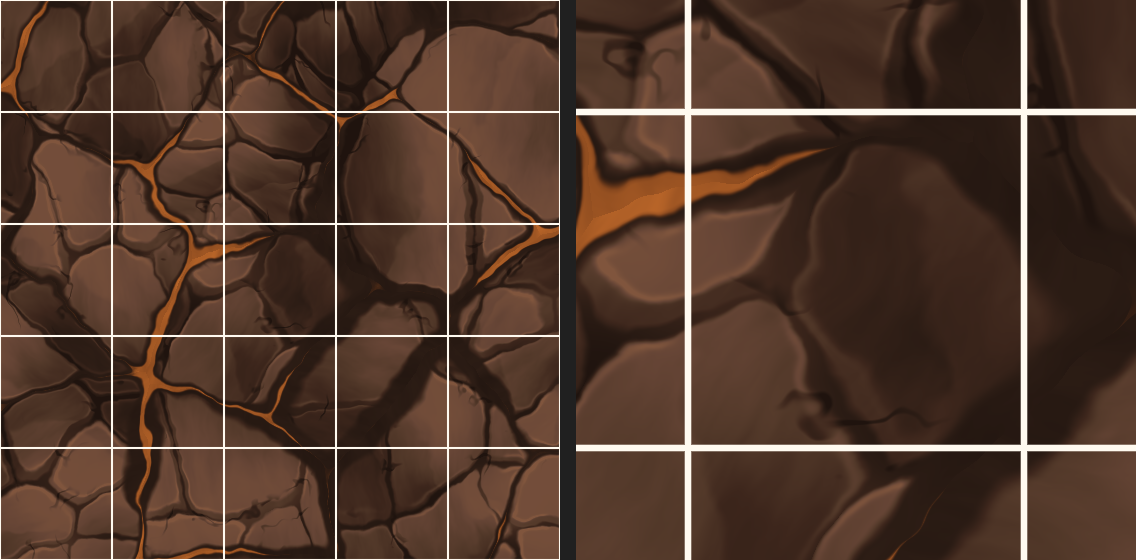
Left: the whole. Right: its middle third, enlarged.
This texture is drawn by a WebGL 1 fragment shader. Its source:

```glsl
precision highp float;
uniform vec2 u_resolution;

const float TILES = 5.0;
const float LINE_HALF_WIDTH = 0.0020;
const float SLAB_SCALE = 3.4;
const vec2 STONE_SCALE = vec2(4.5, 13.0);
const float STONE_STRETCH = 1.45;
const float CORNER_ROUNDING = 0.07;
const float WARP = 0.065;
const float CRACK_WIDTH = 0.0018;
const float BEVEL_WIDTH = 0.0065;
const float LAVA_WIDTH = 0.0072;
const float BROAD_CONTRAST = 1.35;
const float SLAB_CONTRAST = 0.30;
const vec2 LIGHT_DIR = vec2(-0.35, 0.94);

const vec3 PIT = vec3(0.12, 0.075, 0.055);
const vec3 SHADOW = vec3(0.17, 0.11, 0.08);
const vec3 UMBER = vec3(0.24, 0.15, 0.11);
const vec3 BROWN = vec3(0.32, 0.22, 0.16);
const vec3 CLAY = vec3(0.40, 0.27, 0.21);
const vec3 EDGE_LIGHT = vec3(0.50, 0.335, 0.24);
const vec3 LAVA_DARK = vec3(0.36, 0.18, 0.08);
const vec3 LAVA = vec3(0.68, 0.37, 0.15);
const vec3 GRID = vec3(1.0, 0.98, 0.94);

vec2 hash2(vec2 p) {
  vec3 q = fract(p.xyx * vec3(0.1031, 0.1030, 0.0973));
  q += dot(q, q.yzx + 33.33);
  return fract((q.xx + q.yz) * q.zy);
}

float noise(vec2 p) {
  vec2 i = floor(p), f = fract(p);
  f = f * f * (3.0 - 2.0 * f);
  return mix(mix(hash2(i).x, hash2(i + vec2(1, 0)).x, f.x),
             mix(hash2(i + vec2(0, 1)).x, hash2(i + vec2(1, 1)).x, f.x), f.y);
}

float fbm(vec2 p) {
  float sum = 0.0, amp = 0.53;
  for (int i = 0; i < 4; i++) {
    sum += amp * noise(p);
    p = mat2(1.6, 1.2, -1.2, 1.6) * p + 7.3;
    amp *= 0.5;
  }
  return sum;
}

float smoothMin(float a, float b, float k) {
  float h = max(k - abs(a - b), 0.0) / k;
  return min(a, b) - 0.25 * h * h * k;
}

vec2 site(vec2 cell) { return cell + 0.05 + 0.9 * hash2(cell + 50.0); }

// Voronoi cell: x = rounded edge distance, yz = offset from site; id = cell
vec3 stoneCell(vec2 p, out vec2 id) {
  float nearest = 9.0;
  vec2 center = p;
  id = floor(p);
  for (int y = -1; y <= 1; y++) for (int x = -1; x <= 1; x++) {
    vec2 cell = floor(p) + vec2(x, y);
    vec2 s = site(cell);
    float d = distance(s, p);
    if (d < nearest) { nearest = d; center = s; id = cell; }
  }
  float edge = 1.0;
  for (int y = -2; y <= 2; y++) for (int x = -2; x <= 2; x++) {
    if (x == 0 && y == 0) continue;
    vec2 s = site(id + vec2(x, y));
    float d = dot(0.5 * (center + s) - p, normalize(s - center));
    edge = smoothMin(edge, d, CORNER_ROUNDING);
  }
  return vec3(max(edge, 0.0), p - center);
}

// Tone 0..1 through the rock colours, below 0 into the pits
vec3 rockRamp(float t) {
  t = clamp(t, -0.25, 1.0) * 4.0;
  vec3 c = mix(PIT, SHADOW, clamp(t + 1.0, 0.0, 1.0));
  c = mix(c, UMBER, clamp(t, 0.0, 1.0));
  c = mix(c, BROWN, clamp(t - 1.0, 0.0, 1.0));
  c = mix(c, CLAY, clamp(t - 2.0, 0.0, 1.0));
  return mix(c, EDGE_LIGHT, clamp(t - 3.0, 0.0, 1.0));
}

void main() {
  vec2 uv = gl_FragCoord.xy / u_resolution.y;
  float px = 1.0 / u_resolution.y;
  vec2 p = uv + WARP * (vec2(fbm(uv * 8.0), fbm(uv * 8.0 + 31.0)) - 0.5) + 3.0;

  // Slabs, each split into stones of its own size and direction
  vec2 slabId, stoneId;
  vec3 slab = stoneCell(p * SLAB_SCALE, slabId);
  vec2 slabRnd = hash2(slabId + 11.0);
  float scale = mix(STONE_SCALE.x, STONE_SCALE.y, slabRnd.x * slabRnd.x);
  float angle = slabRnd.y * 3.14159;
  float ca = cos(angle), sa = sin(angle);
  mat2 turn = mat2(ca, -sa, sa, ca);
  vec2 q = turn * p;
  q.x /= STONE_STRETCH;
  vec3 stone = stoneCell(q * scale + slabRnd * 17.0, stoneId);
  vec2 stoneRnd = hash2(stoneId + slabId * 7.0);
  float slabEdge = slab.x / SLAB_SCALE;
  float edge = min(slabEdge, stone.x / scale);
  edge += 0.007 * (fbm(p * 36.0) - 0.5);

  // Broad light and shade, brush strokes
  float patches = noise(p * 9.0 + 4.0);
  float brush = fbm(turn * p * vec2(14.0, 42.0)) - 0.5;
  float broad = 0.65 * noise(p * 4.2 + 23.0) + 0.35 * noise(p * 9.0 + 61.0) - 0.5;
  broad = BROAD_CONTRAST * broad + SLAB_CONTRAST * (hash2(slabId + 37.0).y - 0.5);
  float facing = clamp(dot(stone.yz * turn, LIGHT_DIR) * 1.4, -0.6, 0.6);
  float shaded = smoothstep(0.74, 0.86, stoneRnd.x);

  // Flat tops broken into two facets, bevelled sides and worn light rims
  vec2 facetDir = normalize(hash2(stoneId + 91.0) - 0.5);
  float facet = dot(stone.yz, facetDir) + 0.35 * (fbm(p * 14.0) - 0.5) - 0.08;
  float top = 0.70 + 0.26 * (stoneRnd.y - 0.5) + 0.25 * facing - 0.42 * shaded;
  top += broad + 0.30 * brush - 0.15 * smoothstep(-0.02, 0.04, facet);
  top = max(smoothMin(top, 0.88, 0.25), 0.02 + 0.3 * brush);
  float side = 0.42 + 0.35 * facing + 0.3 * brush + 0.9 * broad;
  float crack = CRACK_WIDTH * (0.2 + 1.6 * patches);
  float bevel = crack + BEVEL_WIDTH * (0.7 - facing) * (0.2 + 1.2 * stoneRnd.y);
  float depth = mix(0.2, -0.15, smoothstep(0.2, 0.6, patches)) + 0.7 * broad;
  float tone = mix(depth, side, smoothstep(crack * 0.3, crack + 0.0035, edge));
  tone = mix(tone, top, smoothstep(bevel, bevel + 0.0045, edge));
  float rimDist = (edge - bevel - 0.0035) / 0.0026;
  float rim = exp(-rimDist * rimDist) * smoothstep(0.3, 0.65, noise(p * 17.0));
  tone += rim * 0.24 * (1.0 - 0.5 * shaded);

  // Short fractures that start at the stone edges
  float vein = abs(fbm(p * 13.0 + 19.0) - 0.5);
  float fracture = (1.0 - smoothstep(0.004, 0.03, vein)) * (1.0 - smoothstep(0.008, 0.024, edge));
  tone -= 0.4 * fracture * smoothstep(0.4, 0.6, noise(p * 15.0 + 8.0));

  // Fissures between slabs open into dark hollows, a few filled with lava
  float flow = smoothstep(0.50, 0.72, noise(p * 3.6 + 2.0));
  float ragged = slabEdge + 0.005 * (fbm(p * 30.0 + 5.0) - 0.5);
  float lavaWidth = LAVA_WIDTH * flow * (0.2 + 1.3 * noise(p * 13.0));
  float hollow = 0.022 * smoothstep(0.55, 0.85, noise(p * 5.0 + 77.0));
  float fissure = 0.001 + lavaWidth + 0.003 * patches + hollow;
  tone = mix(-0.06 + 0.3 * brush, tone, smoothstep(fissure * 0.7, fissure + 0.006, ragged));
  vec3 color = rockRamp(tone);
  float soft = max(px, 0.0012);
  float lavaMask = smoothstep(-soft, soft, lavaWidth - ragged - 0.0015);
  float glow = smoothstep(0.0, 0.004, lavaWidth - ragged) * (0.85 + 0.8 * brush);
  color = mix(color, mix(LAVA_DARK, LAVA, glow), lavaMask);

  // Pale tile grid
  vec2 toLine = abs(fract(uv * TILES + 0.5) - 0.5) / TILES;
  float line = min(toLine.x, toLine.y) - LINE_HALF_WIDTH;
  color = mix(color, GRID, 1.0 - smoothstep(-0.5 * px, 0.5 * px, line));
  gl_FragColor = vec4(color, 1.0);
}
```
